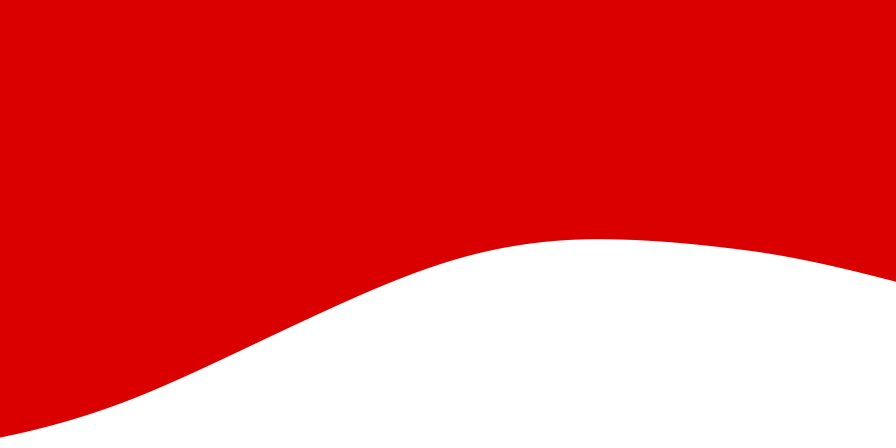
A WebGL 1 fragment shader for this background:

```glsl
precision highp float;
// A flat red field above a white hill with one smooth, asymmetric crest.
// The hill's outline is a cubic Hermite curve through evenly spaced knots,
// and its edge is smoothed over about one pixel along the curve's normal.

uniform vec2 u_resolution;

#define SKY_RED vec3(0.86, 0.0, 0.0)
#define HILL_WHITE vec3(1.0)
#define SEGMENTS 6
// Knots from left to right: height, then rise per segment
#define KNOT_0 vec2(0.0234, 0.0667)
#define KNOT_1 vec2(0.1250, 0.1400)
#define KNOT_2 vec2(0.2786, 0.1550)
#define KNOT_3 vec2(0.4159, 0.1033)
#define KNOT_4 vec2(0.4661, 0.0000)
#define KNOT_5 vec2(0.4411, -0.0433)
#define KNOT_6 vec2(0.3711, -0.0867)

// Cubic between two knots, t in 0..1
float hermite(vec2 start, vec2 end, float t) {
  float s = 1.0 - t;
  return s * s * ((1.0 + 2.0 * t) * start.x + t * start.y)
       + t * t * ((3.0 - 2.0 * t) * end.x - s * end.y);
}

// Height of the hill at x, both as fractions of the canvas
float hillHeight(float x) {
  vec2 knots[SEGMENTS + 1];
  knots[0] = KNOT_0;
  knots[1] = KNOT_1;
  knots[2] = KNOT_2;
  knots[3] = KNOT_3;
  knots[4] = KNOT_4;
  knots[5] = KNOT_5;
  knots[6] = KNOT_6;

  float position = clamp(x, 0.0, 1.0) * float(SEGMENTS);
  float height = KNOT_0.x;
  for (int i = 0; i < SEGMENTS; i++) {
    float t = position - float(i);
    if (t >= 0.0) height = hermite(knots[i], knots[i + 1], min(t, 1.0));
  }
  return height;
}

void main() {
  vec2 uv = gl_FragCoord.xy / u_resolution;

  // Vertical gap to the outline, corrected for slope, in pixels
  float halfStep = 0.002;
  float slope = (hillHeight(uv.x + halfStep) - hillHeight(uv.x - halfStep))
              / (2.0 * halfStep) * u_resolution.y / u_resolution.x;
  float gap = (hillHeight(uv.x) - uv.y) * u_resolution.y;
  float coverage = clamp(0.5 + gap / sqrt(1.0 + slope * slope), 0.0, 1.0);

  gl_FragColor = vec4(mix(SKY_RED, HILL_WHITE, coverage), 1.0);
}
```
